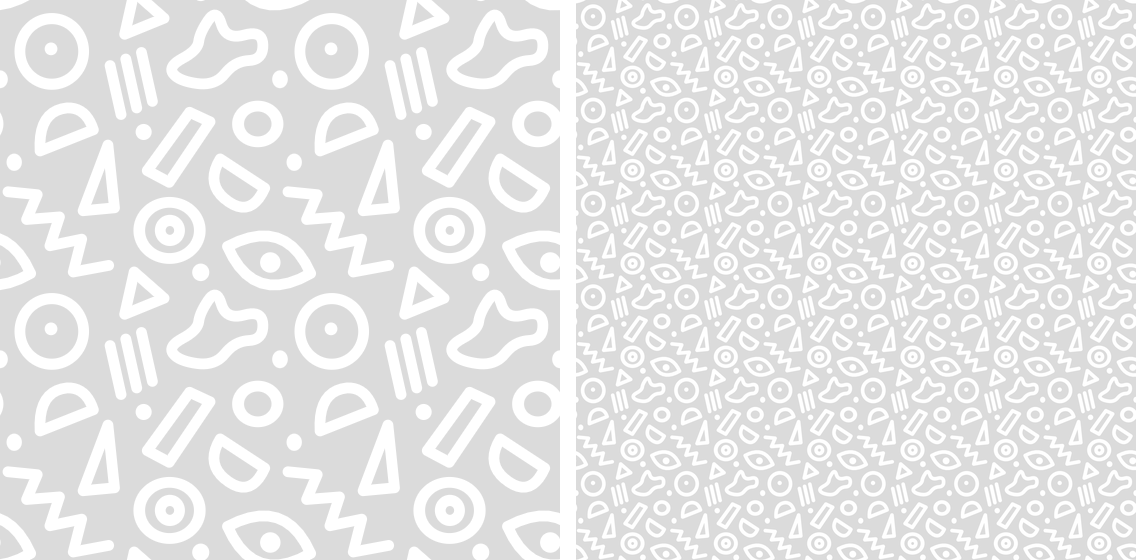
Left: one tile. Right: repeated 3 by 3.
Reproduce this pattern procedurally as a WebGL 1 fragment shader.

```glsl
precision highp float;
// Rounded white doodles (rings, bars, triangles, an eye, a zigzag) on light grey.
// Strokes are distances to segments, curves and ellipses, merged with min().
// Each motif is wrapped about its own centre, so the tile repeats seamlessly.

uniform vec2 u_resolution;

const float REPEATS = 2.0;
const float TILE = 384.0;    // design units per repeat, y pointing down
const float STROKE = 7.4;    // half of the line width
const vec3 GREY = vec3(0.86);
const vec3 WHITE = vec3(1.0);

// Copy of p nearest to the centre on the repeating tile
vec2 wrapNear(vec2 p, vec2 centre) {
  return mod(p - centre + 0.5 * TILE, TILE) - 0.5 * TILE + centre;
}

float segment(vec2 p, vec2 a, vec2 b) {
  vec2 ab = b - a;
  float t = clamp(dot(p - a, ab) / dot(ab, ab), 0.0, 1.0);
  return length(p - a - ab * t);
}

// Quadratic curve from a to c, bent towards b
float curve(vec2 p, vec2 a, vec2 b, vec2 c) {
  float d = 1e5;
  vec2 last = a;
  for (int i = 1; i <= 10; i++) {
    float t = float(i) / 10.0;
    vec2 next = mix(mix(a, b, t), mix(b, c, t), t);
    d = min(d, segment(p, last, next));
    last = next;
  }
  return d;
}

// One span of a smooth spline with control points a, b, c
float span(vec2 p, vec2 a, vec2 b, vec2 c) {
  return curve(p, 0.5 * (a + b), b, 0.5 * (b + c));
}

float triangle(vec2 p, vec2 a, vec2 b, vec2 c) {
  return min(segment(p, a, b), min(segment(p, b, c), segment(p, c, a)));
}

float ellipse(vec2 p, vec2 centre, vec2 radii) {
  vec2 q = wrapNear(p, centre) - centre;
  return (length(q / radii) - 1.0) * min(radii.x, radii.y);
}

float blob(vec2 p) {
  p = wrapNear(p, vec2(299.0, 68.0));
  vec2 a = vec2(297, 11), b = vec2(310, 55), c = vec2(360, 41), d = vec2(361, 82);
  vec2 e = vec2(322, 84), f = vec2(295, 118), g = vec2(245, 111), h = vec2(230, 91);
  vec2 i = vec2(271, 69), j = vec2(274, 45);
  float upper = min(min(span(p, j, a, b), span(p, a, b, c)), span(p, b, c, d));
  float lower = min(min(span(p, c, d, e), span(p, d, e, f)), span(p, e, f, g));
  float left = min(min(span(p, f, g, h), span(p, g, h, i)),
                   min(span(p, h, i, j), span(p, i, j, a)));
  return min(min(upper, lower), left);
}

float bars(vec2 p) {
  p = wrapNear(p, vec2(180.0, 115.0));
  float d = 1e5;
  for (int i = 0; i < 3; i++) {
    vec2 top = vec2(151.0, 90.0) + float(i) * vec2(21.5, -9.0);
    d = min(d, segment(p, top, top + vec2(15.0, 67.0)));
  }
  return d;
}

float zigzag(vec2 p) {
  p = wrapNear(p, vec2(80.0, 318.0));
  float d = 1e5;
  vec2 last = vec2(11.0, 263.0);
  for (int i = 0; i < 3; i++) {
    vec2 high = vec2(51.0, 267.0) + float(i) * vec2(30.5, 30.5);
    vec2 low = vec2(36.5, 301.0) + float(i) * vec2(32.0, 36.0);
    d = min(d, min(segment(p, last, high), segment(p, high, low)));
    last = low;
  }
  return min(d, segment(p, last, vec2(149.0, 364.0)));
}

float halfDiscs(vec2 p) {
  vec2 q = wrapNear(p, vec2(91.0, 178.0));
  vec2 a = vec2(55, 207), b = vec2(92, 148), c = vec2(128, 178);
  float dome = min(segment(q, a, c), min(curve(q, a, vec2(52, 152), b), curve(q, b, vec2(118, 147), c)));
  q = wrapNear(p, vec2(328.0, 252.0));
  a = vec2(302, 218); b = vec2(314, 277); c = vec2(363, 258);
  float bowl = min(segment(q, a, c), min(curve(q, a, vec2(280, 254), b), curve(q, b, vec2(345, 298), c)));
  return min(dome, bowl);
}

float eyelids(vec2 p) {
  p = wrapNear(p, vec2(369.0, 359.0));
  vec2 a = vec2(312, 338), b = vec2(426, 375);
  return min(curve(p, a, vec2(391, 296), b), curve(p, a, vec2(348, 420), b));
}

float box(vec2 p) {
  p = wrapNear(p, vec2(245.0, 202.0));
  vec2 a = vec2(260, 154), b = vec2(288, 167), c = vec2(232, 250), d = vec2(202, 234);
  return min(min(segment(p, a, b), segment(p, b, c)), min(segment(p, c, d), segment(p, d, a)));
}

float triangles(vec2 p) {
  vec2 q = wrapNear(p, vec2(198.0, 18.0));
  float small = triangle(q, vec2(184, -11), vec2(225, 25), vec2(171, 47));
  q = wrapNear(p, vec2(135.0, 245.0));
  return min(small, triangle(q, vec2(148, 199), vec2(157, 285), vec2(114, 289)));
}

float rings(vec2 p) {
  float d = min(abs(ellipse(p, vec2(71, 70.5), vec2(43.7, 45))), abs(ellipse(p, vec2(353.5, 170), vec2(27, 24.5))));
  d = min(d, abs(ellipse(p, vec2(232.5, 316), vec2(41.5, 38.5))));
  return min(d, abs(ellipse(p, vec2(233, 316), vec2(13.2, 13.7))));
}

float dots(vec2 p) {
  float d = min(ellipse(p, vec2(70, 67), vec2(8.7)), ellipse(p, vec2(370.7, 360), vec2(14)));
  d = min(d, min(ellipse(p, vec2(197, 181), vec2(11)), ellipse(p, vec2(19.5, 222.5), vec2(10.5, 11.8))));
  return min(d, min(ellipse(p, vec2(0, 108.7), vec2(10.7, 12.2)), ellipse(p, vec2(275.3, 373.5), vec2(11.7, 12))));
}

void main() {
  vec2 uv = gl_FragCoord.xy / u_resolution;
  vec2 p = vec2(uv.x, 1.0 - uv.y) * REPEATS * TILE;
  float lines = min(min(blob(p), bars(p)), min(zigzag(p), halfDiscs(p)));
  lines = min(lines, min(min(eyelids(p), box(p)), min(triangles(p), rings(p))));
  float d = min(lines - STROKE, dots(p));
  float pixel = REPEATS * TILE / min(u_resolution.x, u_resolution.y);
  gl_FragColor = vec4(mix(GREY, WHITE, clamp(0.5 - d / pixel, 0.0, 1.0)), 1.0);
}
```
